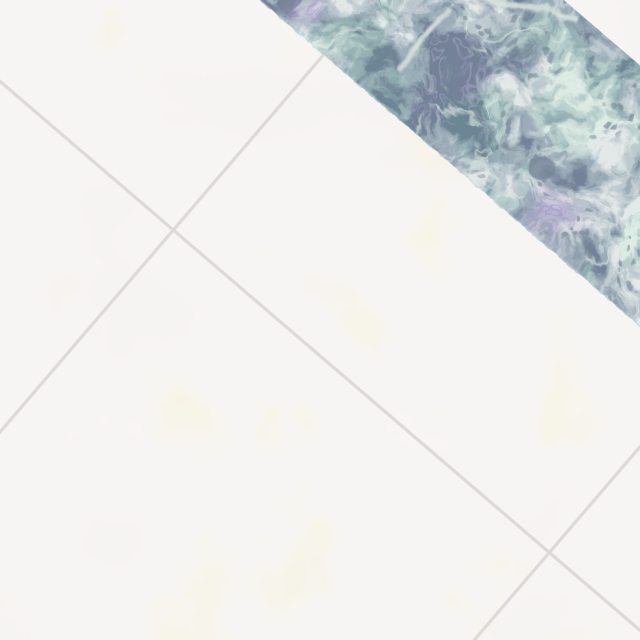
A WebGL 2 fragment shader for this texture:

```glsl
#version 300 es
precision highp float;
// Large pale stone tiles laid on a slanted square grid with thin grey joints,
// crossed by a band of blue-green marble. The marble is warped fractal noise
// shaped by soft patches, with bubbles, specks and veins laid over it.

uniform vec2 u_resolution;
out vec4 fragColor;

float hash(vec2 p) {
  vec3 h = fract(p.xyx * 0.1031);
  h += dot(h, h.yzx + 33.33);
  return fract((h.x + h.y) * h.z);
}

float noise(vec2 p) {
  vec2 i = floor(p), f = fract(p);
  f = f * f * (3.0 - 2.0 * f);
  return mix(mix(hash(i), hash(i + vec2(1, 0)), f.x),
             mix(hash(i + vec2(0, 1)), hash(i + vec2(1, 1)), f.x), f.y);
}

float fbm(vec2 p) {
  float sum = 0.0, amp = 0.5;
  for (int i = 0; i < 5; i++) {
    sum += amp * noise(p);
    p = mat2(1.6, 1.2, -1.2, 1.6) * p + 17.3;
    amp *= 0.5;
  }
  return sum / 0.969;
}

// Soft round patch: 1 at the centre, fading out past the radius
float patchAt(vec2 p, vec2 centre, float radius) {
  vec2 d = (p - centre) / radius;
  return exp(-dot(d, d));
}

float segmentDistance(vec2 p, vec2 a, vec2 b) {
  vec2 ab = b - a;
  return length(p - a - ab * clamp(dot(p - a, ab) / dot(ab, ab), 0.0, 1.0));
}

// Distance to the nearest of a set of jittered points, one per cell
float cellDistance(vec2 p) {
  vec2 cell = floor(p);
  float nearest = 2.0;
  for (int k = 0; k < 9; k++) {
    vec2 c = cell + vec2(k % 3 - 1, k / 3 - 1);
    nearest = min(nearest, length(p - c - vec2(hash(c), hash(c + 41.7))));
  }
  return nearest;
}

vec3 tileColor(vec2 p) {
  vec3 stone = vec3(0.968, 0.960, 0.953) + 0.008 * (fbm(p * 6.0) - 0.5);
  float stain = smoothstep(0.56, 0.82, fbm(p * vec2(10.0, 8.0) + 5.2));
  stain *= smoothstep(0.35, 0.65, noise(p * 4.0 + 2.0));
  return mix(stone, vec3(0.965, 0.955, 0.875), 0.6 * stain);
}

vec3 marbleColor(vec2 p) {
  vec2 warp = vec2(fbm(p * 14.0), fbm(p * 14.0 + 31.0)) - 0.5;
  vec2 w = p + 0.07 * warp;

  // Broad dark and pale zones under the fine grain
  float tone = 0.54 + 1.3 * (fbm(w * 22.0) - 0.5) + 0.7 * (fbm(w * 70.0 + 9.0) - 0.5);
  tone -= 0.38 * patchAt(w, vec2(0.70, 0.86), 0.12);
  tone -= 0.30 * patchAt(w, vec2(0.97, 0.89), 0.05);
  tone += 0.28 * patchAt(w, vec2(0.91, 0.83), 0.08);
  tone += 0.30 * patchAt(w, vec2(0.98, 0.60), 0.06);
  tone += 0.15 * patchAt(w, vec2(0.54, 0.95), 0.05);

  vec3 color = mix(vec3(0.45, 0.51, 0.59), vec3(0.61, 0.68, 0.72), smoothstep(0.12, 0.42, tone));
  color = mix(color, vec3(0.74, 0.79, 0.81), smoothstep(0.42, 0.62, tone));
  color = mix(color, vec3(0.89, 0.91, 0.91), smoothstep(0.62, 0.88, tone));
  color += vec3(-0.025, 0.015, -0.015) * smoothstep(0.45, 0.65, noise(w * 18.0));

  // Violet patches and ringed bubbles
  float violet = patchAt(w, vec2(0.469, 0.985), 0.03) + patchAt(w, vec2(0.853, 0.66), 0.045);
  float bubbly = patchAt(w, vec2(0.72, 0.88), 0.11);
  float d = cellDistance(w * 55.0);
  float ring = smoothstep(0.16, 0.0, abs(d - 0.36));
  color = mix(color, vec3(0.67, 0.60, 0.79), clamp(violet * (0.5 + 0.4 * ring), 0.0, 0.85));
  color = mix(color, vec3(0.65, 0.62, 0.77), 0.65 * bubbly * ring * smoothstep(0.35, 0.6, noise(w * 25.0)));

  // Dark specks and one larger dark inclusion
  float speck = smoothstep(0.28, 0.12, cellDistance(w * 42.0 + 7.0));
  speck *= smoothstep(0.5, 0.7, noise(w * 20.0 + 13.0));
  float inclusion = smoothstep(0.025, 0.019, length((p - vec2(0.849, 0.737)) * vec2(1.0, 1.2) + 0.015 * warp));
  color = mix(color, vec3(0.45, 0.51, 0.58), max(0.6 * speck, 0.75 * inclusion));

  // Fine branching veins and two broad pale streaks
  float vein = smoothstep(0.035, 0.0, abs(fbm(w * 9.0 + 3.0) - 0.5));
  vein *= 0.65 * smoothstep(0.3, 0.65, noise(p * 30.0));
  float streak = segmentDistance(p + 0.025 * warp, vec2(0.62, 0.895), vec2(0.70, 0.98));
  streak = min(streak, segmentDistance(p + 0.03 * warp, vec2(0.76, 1.0), vec2(0.90, 0.97)));
  vein = max(vein, 0.85 * smoothstep(0.008, 0.001, streak));
  return mix(color, vec3(0.84, 0.89, 0.87), vein);
}

void main() {
  vec2 p = gl_FragCoord.xy / u_resolution.y;
  float soft = max(0.0012, 0.75 / u_resolution.y);

  // Slanted frame with its origin on a joint crossing
  vec2 r = p - vec2(0.2708, 0.6406);
  vec2 q = vec2(dot(r, vec2(0.759, -0.651)), dot(r, vec2(0.651, 0.759)));

  // Square tiles and their joints
  vec2 toJoint = abs(fract(q / 0.774 + 0.5) - 0.5) * 0.774;
  float joint = smoothstep(0.0025 + soft, 0.0025 - soft, min(toJoint.x, toJoint.y));
  vec3 color = mix(tileColor(p), vec3(0.862, 0.850, 0.838), joint);

  // Marble band with a slightly chipped, pale lower edge
  float chip = 0.003 * (noise(p * 160.0) - 0.5);
  float inside = min(q.y - 0.360 + chip, 0.670 - q.y);
  vec3 marble = mix(vec3(0.77, 0.85, 0.87), marbleColor(p), smoothstep(0.0, 0.006, q.y - 0.358));
  color = mix(color, marble, smoothstep(-soft, soft, inside));

  fragColor = vec4(color, 1.0);
}
```
